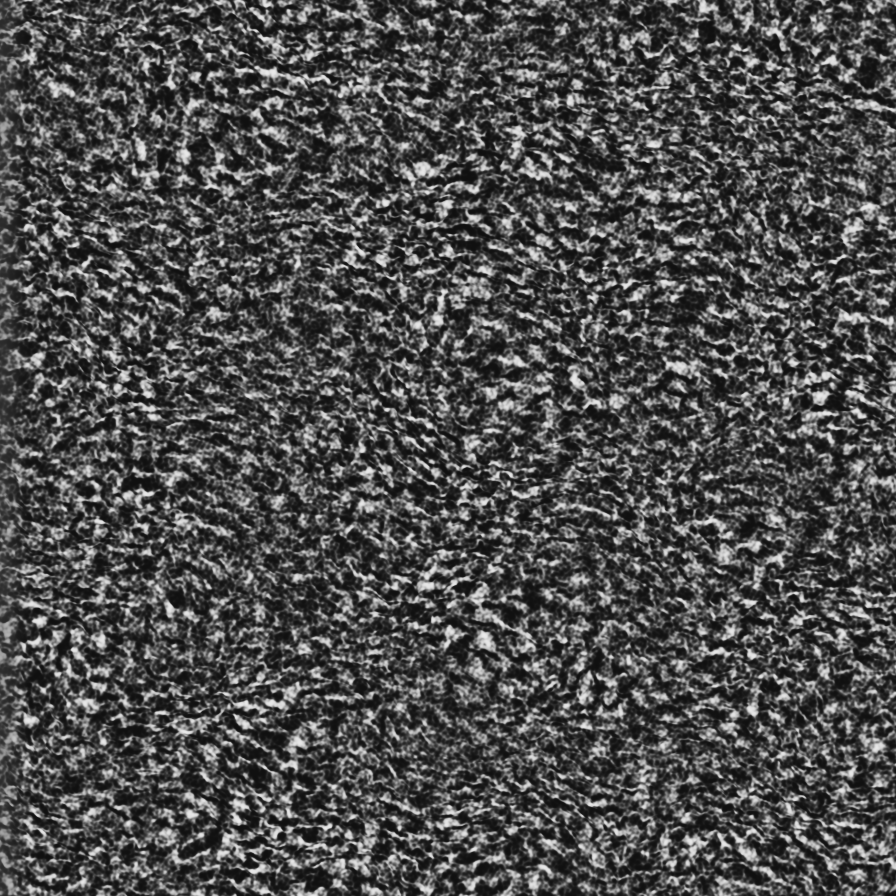
This texture is drawn by a WebGL 1 fragment shader. Its source:

```glsl
precision highp float;
uniform vec2 u_resolution;

const float TAU = 6.2831853;
const float NOISE_GAIN = 4.65; // scales gradient noise to unit deviation
const float DARKEST = 0.06;
const float TONE_RANGE = 0.86;
const float EDGE_GREY = 0.32;

float hash(vec2 cell, float seed) {
  vec3 p = fract(vec3(cell.xyx + seed * 17.3) * vec3(0.1031, 0.1030, 0.0973));
  p += dot(p, p.yzx + 33.33);
  return fract((p.x + p.y) * p.z);
}

float cornerSlope(vec2 cell, vec2 offset, float seed) {
  float angle = TAU * hash(cell, seed);
  return dot(vec2(cos(angle), sin(angle)), offset);
}

float gradientNoise(vec2 p, float seed) {
  vec2 cell = floor(p);
  vec2 f = p - cell;
  vec2 fade = f * f * f * (f * (f * 6.0 - 15.0) + 10.0);
  vec2 e = vec2(1.0, 0.0);
  float low = mix(cornerSlope(cell, f, seed),
                  cornerSlope(cell + e, f - e, seed), fade.x);
  float high = mix(cornerSlope(cell + e.yx, f - e.yx, seed),
                   cornerSlope(cell + e.xx, f - e.xx, seed), fade.x);
  return NOISE_GAIN * mix(low, high, fade.y);
}

vec2 warp(vec2 p, float frequency, float amount, float seed) {
  return p + amount * vec2(gradientNoise(p * frequency, seed),
                           gradientNoise(p * frequency, seed + 1.0));
}

vec2 rotate(vec2 p, float angle) {
  float c = cos(angle);
  float s = sin(angle);
  return vec2(c * p.x - s * p.y, s * p.x + c * p.y);
}

// Pebbled height: slanted grains, long creases and fine speckle
float grainHeight(vec2 uv) {
  vec2 bent = warp(warp(uv, 7.0, 0.006, 1.0), 75.0, 0.0016, 3.0);
  vec2 slanted = rotate(bent, 0.3);
  float grains = gradientNoise(slanted * vec2(58.0, 100.0), 5.0);
  float crumbs = gradientNoise(slanted * vec2(115.0, 175.0), 6.0);
  float creases = gradientNoise(bent * vec2(16.0, 88.0), 7.0);
  float speckle = gradientNoise(rotate(uv, 0.6) * 215.0, 8.0);
  float relief = 0.74 * grains + 0.45 * crumbs + 0.27 * creases;
  float patches = 1.0 + 0.13 * gradientNoise(uv * vec2(5.0, 9.0), 9.0);
  return relief * patches + 0.43 * speckle;
}

// Soft curve with deep shadows and sparse highlights
float toneCurve(float height) {
  return DARKEST + TONE_RANGE / (1.0 + exp(1.55 * (0.85 - height)));
}

float fadeLeftEdge(float tone, float x) {
  return mix(tone, EDGE_GREY, 0.4 * (1.0 - smoothstep(0.0, 0.035, x)));
}

void main() {
  vec2 uv = gl_FragCoord.xy / u_resolution.y;
  float tone = toneCurve(grainHeight(uv));
  gl_FragColor = vec4(vec3(fadeLeftEdge(tone, uv.x)), 1.0);
}
```
